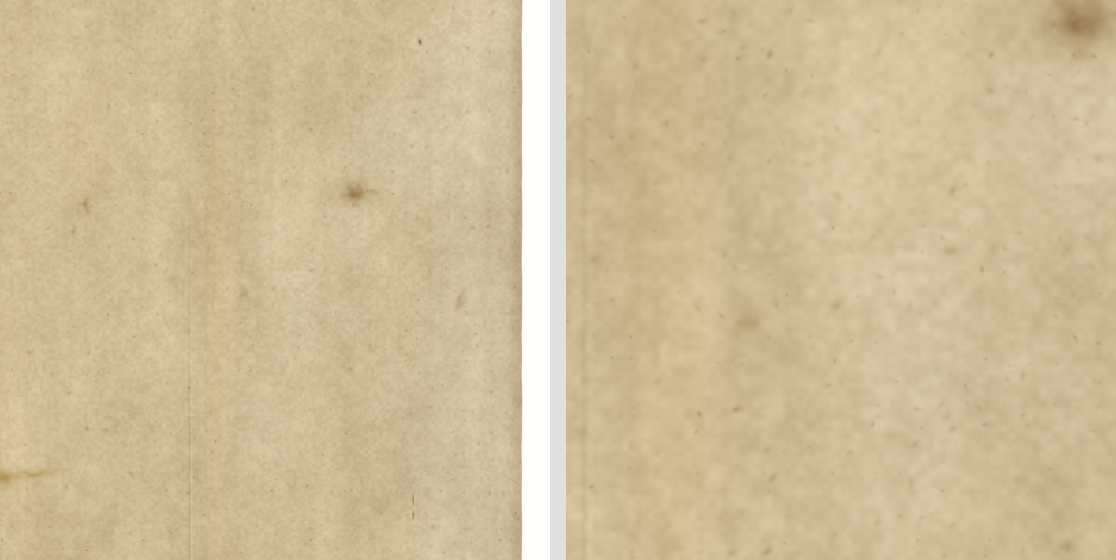
Left, the full canvas; right, a detail of the centre.
Reproduce this texture procedurally as a WebGL 2 fragment shader.

```glsl
#version 300 es
precision highp float;
precision highp int;
// Aged paper sheet with a white margin on the right: layered value noise gives
// patches, mottling and fibre grain; column noise gives faint vertical bands;
// hashed cells scatter specks, and soft ellipses make the larger stains.

uniform vec2 u_resolution;
out vec4 fragColor;

const vec3 PAPER_WARM = vec3(0.812, 0.734, 0.580);
const vec3 PAPER_COOL = vec3(0.812, 0.750, 0.612);
const vec3 MARGIN = vec3(1.0, 1.0, 0.995);
const vec3 STAIN_TINT = vec3(0.72, 0.92, 1.0);   // amount taken from each channel
const vec3 SPECK_TINT = vec3(0.85, 1.0, 1.0);
const float SHEET_EDGE = 0.932;
const float CREASE_X = 0.338;
const float PATCH_AMOUNT = 0.036;
const float MOTTLE_AMOUNT = 0.025;
const float GRAIN_AMOUNT = 0.030;
const float BAND_AMOUNT = 0.014;

// Integer hash to two values in 0..1
vec2 hash2(vec2 cell) {
  uvec2 q = uvec2(ivec2(cell)) * uvec2(1597u, 3571u);
  uint n = (q.x ^ (q.y << 7)) * 74761u + q.y;
  n = (n ^ (n >> 15)) * 73939u;
  n ^= n >> 13;
  n *= 91193u;
  n ^= n >> 16;
  return vec2(float(n & 65535u), float((n * 40503u) >> 16)) / 65535.0;
}

// Value noise in -1..1
float noise(vec2 p) {
  vec2 i = floor(p), f = fract(p);
  f = f * f * (3.0 - 2.0 * f);
  float low = mix(hash2(i).x, hash2(i + vec2(1, 0)).x, f.x);
  float high = mix(hash2(i + vec2(0, 1)).x, hash2(i + vec2(1, 1)).x, f.x);
  return 2.0 * mix(low, high, f.y) - 1.0;
}

float fbm(vec2 p) {
  float sum = 0.0, weight = 0.6;
  for (int k = 0; k < 4; k++) {
    sum += weight * noise(p);
    p = mat2(0.8, 0.6, -0.6, 0.8) * p * 2.03 + 17.3;
    weight *= 0.55;
  }
  return sum;
}

// Soft ellipse, 1 at its centre
float blot(vec2 p, vec2 centre, vec2 radius, float angle) {
  vec2 d = p - centre;
  float c = cos(angle), s = sin(angle);
  d = vec2(c * d.x + s * d.y, c * d.y - s * d.x) / radius;
  return exp(-dot(d, d));
}

// One small randomly turned speck in some of the grid cells
float specks(vec2 p, float cells, float share, vec2 seed) {
  vec2 q = p * cells + seed, id = floor(q);
  vec2 place = hash2(id), pick = hash2(id + 211.0), form = hash2(id + 433.0);
  vec2 radius = mix(vec2(0.07, 0.05), vec2(0.15, 0.09), form.x);
  float mark = blot(fract(q), 0.3 + 0.4 * place, radius, 3.14 * form.y);
  return mark * step(pick.x, share) * (0.3 + 0.7 * pick.y * pick.y);
}

void main() {
  vec2 p = gl_FragCoord.xy / u_resolution.y;
  float pixel = 1.0 / u_resolution.y;

  // Base colour, warmer on the left and in hazy patches
  float hue = fbm(p * vec2(7.0, 4.0) + 61.0);
  vec3 colour = mix(PAPER_WARM, PAPER_COOL, clamp(0.15 + p.x + 0.4 * hue, 0.0, 1.0));

  // Patches, mottling, grain and vertical bands
  float tone = PATCH_AMOUNT * fbm(p * vec2(8.0, 5.0) + 9.0);
  tone += MOTTLE_AMOUNT * fbm(p * 42.0 + 31.0);
  tone += GRAIN_AMOUNT * (0.7 * noise(p * 150.0) + 0.5 * noise(p * 270.0 + 5.0));
  tone += BAND_AMOUNT * noise(vec2(p.x * 24.0, p.y * 1.5 + 3.0));
  tone += 0.5 * BAND_AMOUNT * noise(vec2(p.x * 130.0, p.y * 5.0));
  tone += 0.018 * exp(-pow((p.x - 0.845) / 0.018, 2.0));
  tone -= 0.035 * blot(p, vec2(0.06, 1.02), vec2(0.20, 0.09), 0.0);
  colour += tone * vec3(0.95, 1.0, 1.06);
  colour += vec3(0.018, 0.002, -0.008) * blot(p, vec2(0.39, 0.42), vec2(0.03, 0.4), 0.0);

  // Fine crease, clearer towards the bottom, with a light side
  float strength = mix(0.055, 0.012, smoothstep(0.0, 0.75, p.y));
  float offset = (p.x - CREASE_X) / 0.0017;
  colour -= strength * (exp(-offset * offset) - 0.5 * exp(-pow(offset - 2.5, 2.0)));

  // Scattered specks in three sizes
  float dirt = 0.10 * specks(p, 28.0, 0.22, vec2(3.0, 7.0));
  dirt += 0.12 * specks(p, 47.0, 0.28, vec2(90.4, 12.7));
  dirt += 0.09 * specks(p, 76.0, 0.30, vec2(41.6, 70.2));
  colour -= dirt * SPECK_TINT;

  // Larger stains with ragged outlines
  vec2 w = p + 0.004 * vec2(noise(p * 90.0), noise(p * 90.0 + 40.0));
  float stain = 0.20 * blot(w, vec2(0.631, 0.653), vec2(0.014, 0.015), 0.0);
  stain += 0.08 * blot(w, vec2(0.635, 0.656), vec2(0.032, 0.020), 0.0);
  stain += 0.10 * blot(w, vec2(0.665, 0.659), vec2(0.018, 0.004), -0.1);
  stain += 0.13 * blot(w, vec2(0.154, 0.634), vec2(0.007, 0.010), 0.0);
  stain += 0.12 * blot(w, vec2(0.823, 0.464), vec2(0.006, 0.020), -0.35);
  stain += 0.09 * blot(w, vec2(0.434, 0.476), vec2(0.008, 0.009), 0.0);
  stain += 0.05 * blot(w, vec2(0.680, 0.105), vec2(0.018, 0.040), 0.2);
  colour -= stain * STAIN_TINT;
  float rust = blot(w, vec2(0.008, 0.147), vec2(0.014, 0.013), 0.0);
  rust += 0.8 * blot(w, vec2(0.058, 0.154), vec2(0.030, 0.006), 0.08);
  colour -= rust * vec3(0.09, 0.14, 0.22);

  // Small dark ink ticks
  float ink = blot(p, vec2(0.750, 0.925), vec2(0.0025, 0.005), 0.2);
  ink += 0.6 * blot(p, vec2(0.738, 0.108), vec2(0.0018, 0.008), 0.0);
  ink += 0.6 * blot(p, vec2(0.738, 0.080), vec2(0.0018, 0.007), 0.0);
  colour -= 0.33 * ink;

  // Shaded sheet edge, then the white margin
  float rim = smoothstep(SHEET_EDGE - 0.045, SHEET_EDGE, p.x);
  colour -= rim * rim * vec3(0.075, 0.085, 0.085);
  float edge = SHEET_EDGE + 0.0006 * noise(vec2(p.y * 30.0, 2.0));
  colour = mix(colour, MARGIN, smoothstep(-pixel, pixel, p.x - edge));
  fragColor = vec4(clamp(colour, 0.0, 1.0), 1.0);
}
```
